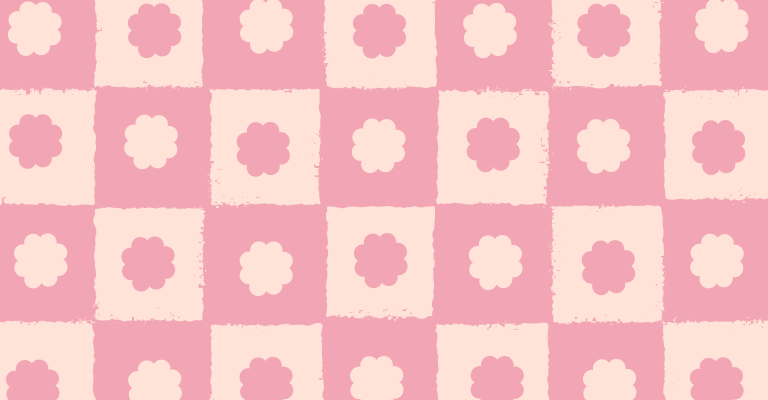
Give the GLSL for this pattern, as a WebGL 2 fragment shader.

```glsl
#version 300 es
precision highp float;
// Pink and cream checkerboard with rough-edged squares and an eight-petal flower in each cell.

uniform vec2 u_resolution;
out vec4 fragColor;

// Lengths are fractions of the canvas height.
const vec3 PINK = vec3(0.95, 0.65, 0.71);
const vec3 CREAM = vec3(1.0, 0.89, 0.85);
const vec2 PITCH = vec2(0.285, 0.2915);
const vec2 FIRST_CENTER = vec2(0.0925, 0.0515);
const vec2 SQUARE_HALF = vec2(0.137, 0.141);
const float SQUARE_JITTER = 0.005;
const float SIZE_JITTER = 0.004;
const float SQUARE_TILT = 0.016;
const float CORNER_RADIUS = 0.004;
const float WOBBLE = 0.006;         // soft waviness of the edges
const float FRAY = 0.005;           // fine raggedness of the edges
const float FLECK = 0.026;          // dry-print nicks and specks
const float FLOWER_JITTER = 0.011;
const float FLOWER_DRIFT = -0.005;  // extra spacing of flowers per row
const float PETAL_REACH = 0.0475;
const float PETAL_RADIUS = 0.0225;
const float PETAL_TAIL = 0.004;     // extra reach of one lower petal
const float TAIL_ANGLE = 4.32;
const int PETALS = 8;
const float TAU = 6.28319;

vec2 hash2(vec2 p) {
    vec3 q = fract(vec3(p.xyx) * vec3(0.1031, 0.1030, 0.0973));
    q += dot(q, q.yzx + 33.33);
    return fract((q.xx + q.yz) * q.zy);
}

// Random offset in -1..1, distinct for each cell and seed.
vec2 cellOffset(vec2 cell, float seed) {
    return hash2(cell + 17.0 + seed * 31.0) * 2.0 - 1.0;
}

// Smooth value noise in -1..1.
float noise(vec2 p) {
    vec2 i = floor(p), f = fract(p);
    f = f * f * (3.0 - 2.0 * f);
    float low = mix(hash2(i).x, hash2(i + vec2(1, 0)).x, f.x);
    float high = mix(hash2(i + vec2(0, 1)).x, hash2(i + vec2(1, 1)).x, f.x);
    return mix(low, high, f.y) * 2.0 - 1.0;
}

mat2 rotation(float angle) {
    float c = cos(angle), s = sin(angle);
    return mat2(c, s, -s, c);
}

bool isCream(vec2 cell) {
    return mod(cell.x + cell.y, 2.0) < 0.5;
}

vec2 cellCenter(vec2 cell) {
    return FIRST_CENTER + cell * PITCH;
}

float boxDistance(vec2 p, vec2 halfSize) {
    vec2 q = abs(p) - halfSize + CORNER_RADIUS;
    return length(max(q, 0.0)) + min(max(q.x, q.y), 0.0) - CORNER_RADIUS;
}

// Distance to the nearest cream square around this cell.
float squaresDistance(vec2 p, vec2 cell) {
    float d = 1.0;
    for (int y = -1; y <= 1; y++) {
        for (int x = -1; x <= 1; x++) {
            vec2 c = cell + vec2(x, y);
            if (!isCream(c)) continue;
            vec2 local = p - cellCenter(c) - SQUARE_JITTER * cellOffset(c, 1.0);
            local = rotation(SQUARE_TILT * cellOffset(c, 2.0).x) * local;
            d = min(d, boxDistance(local, SQUARE_HALF + SIZE_JITTER * cellOffset(c, 3.0)));
        }
    }
    return d;
}

// Uneven outline plus patches of small nicks and stray specks.
float edgeWear(vec2 p) {
    float wear = WOBBLE * 0.5 * noise(p * 38.0 + 5.0) + FRAY * 0.5 * noise(p * 110.0 + 40.0);
    float patches = smoothstep(-0.1, 0.7, noise(p * 14.0 + 90.0));
    float grain = noise(p * vec2(150.0, 170.0) + 300.0);
    float nicks = smoothstep(0.45, 1.0, grain) - 0.4 * smoothstep(0.5, 1.0, -grain);
    return wear + FLECK * patches * nicks;
}

float flowerDistance(vec2 p) {
    float d = length(p) - PETAL_REACH;
    for (int i = 0; i < PETALS; i++) {
        float angle = TAU * (float(i) + 0.5) / float(PETALS);
        float tail = PETAL_TAIL * smoothstep(0.9, 1.0, cos(angle - TAIL_ANGLE));
        vec2 tip = (PETAL_REACH + tail) * vec2(cos(angle), sin(angle));
        d = min(d, length(p - tip) - PETAL_RADIUS);
    }
    return d;
}

void main() {
    vec2 p = gl_FragCoord.xy / u_resolution.y;
    float pixel = 1.0 / u_resolution.y;
    vec2 cell = floor((p - FIRST_CENTER) / PITCH + 0.5);

    // Worn squares
    float square = squaresDistance(p, cell) + edgeWear(p);
    float cream = clamp(0.5 - square / max(fwidth(square), pixel), 0.0, 1.0);

    // Flower in the opposite colour
    vec2 local = p - cellCenter(cell) - FLOWER_JITTER * cellOffset(cell, 4.0);
    local.y += FLOWER_DRIFT * (cell.y - 1.5);
    local = rotation(0.05 * cellOffset(cell, 5.0).x) * local;
    float flower = clamp(0.5 - flowerDistance(local) / pixel, 0.0, 1.0);
    cream = mix(cream, isCream(cell) ? 0.0 : 1.0, flower);

    fragColor = vec4(mix(PINK, CREAM, cream), 1.0);
}
```
